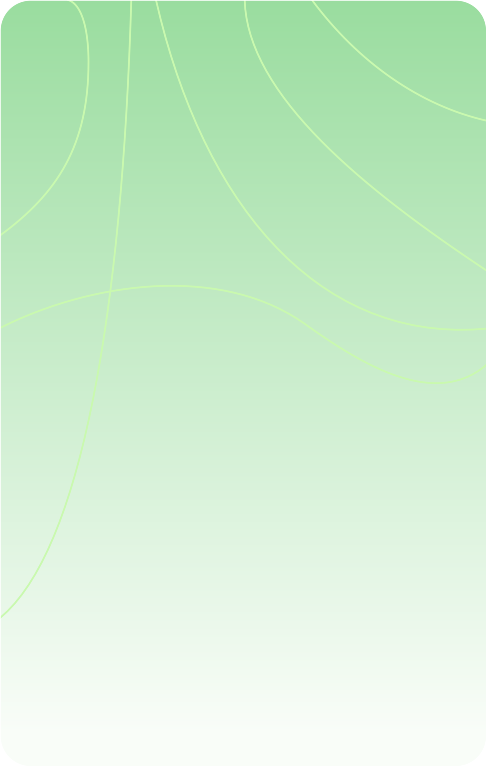
This background is drawn by a WebGL 2 fragment shader. Its source:

```glsl
#version 300 es
precision highp float;
// Rounded card with a green-to-white vertical gradient and thin lime curves.

uniform vec2 u_resolution;
out vec4 outColor;

// Layout units: the canvas spans CANVAS, with y running down from the top.
const vec2 CANVAS = vec2(486.0, 768.0);
const vec2 CARD_MIN = vec2(0.7, 0.7);
const vec2 CARD_MAX = vec2(486.0, 766.0);
const float CORNER_RADIUS = 30.0;
const float LINE_HALF_WIDTH = 0.92;
const float GRADIENT_END = 0.95;
const int CURVE_STEPS = 32;

const vec3 PAGE = vec3(1.0);
const vec3 GREEN_TOP = vec3(0.602, 0.864, 0.622);
const vec3 PALE_BOTTOM = vec3(0.975, 0.991, 0.972);
const vec3 LIME = vec3(0.79, 0.975, 0.685);

float roundedBox(vec2 p, vec2 halfSize, float radius) {
    vec2 q = abs(p) - halfSize + radius;
    return length(max(q, 0.0)) + min(max(q.x, q.y), 0.0) - radius;
}

float segment(vec2 p, vec2 a, vec2 b) {
    vec2 ab = b - a;
    float h = clamp(dot(p - a, ab) / dot(ab, ab), 0.0, 1.0);
    return length(p - a - ab * h);
}

// Distance to a cubic Bezier, approximated by short segments.
float curve(vec2 p, vec2 a, vec2 b, vec2 c, vec2 d) {
    float nearest = 1e4;
    vec2 previous = a;
    for (int i = 1; i <= CURVE_STEPS; i++) {
        float t = float(i) / float(CURVE_STEPS);
        float s = 1.0 - t;
        vec2 point = s * s * s * a + 3.0 * s * s * t * b
                   + 3.0 * s * t * t * c + t * t * t * d;
        nearest = min(nearest, segment(p, previous, point));
        previous = point;
    }
    return nearest;
}

float lineDistance(vec2 p) {
    // Arcs falling to the left edge
    float d = curve(p, vec2(68, 0), vec2(82, 4), vec2(88.5, 30), vec2(88.5, 62));
    d = min(d, curve(p, vec2(88.5, 62), vec2(88.5, 145), vec2(58, 193), vec2(0, 235.5)));
    d = min(d, curve(p, vec2(131.3, 0), vec2(122, 310), vec2(82, 550), vec2(0, 618)));
    // Arcs sweeping to the right edge
    d = min(d, curve(p, vec2(156, 0), vec2(203, 206), vec2(320, 345), vec2(488, 328.5)));
    d = min(d, curve(p, vec2(244.7, 0), vec2(247, 95), vec2(365, 190), vec2(488, 271.5)));
    d = min(d, curve(p, vec2(312, 0), vec2(358, 62), vec2(420, 106), vec2(488, 121)));
    // Wave across the middle
    d = min(d, curve(p, vec2(0, 328), vec2(90, 282.5), vec2(220, 263.5), vec2(305, 324)));
    d = min(d, curve(p, vec2(305, 324), vec2(365, 367), vec2(437, 409), vec2(488, 363.5)));
    return d;
}

void main() {
    vec2 uv = gl_FragCoord.xy / u_resolution;
    vec2 p = vec2(uv.x, 1.0 - uv.y) * CANVAS;
    float halfPixel = 0.5 * CANVAS.y / u_resolution.y;

    // Vertical gradient
    float fade = clamp((1.0 - uv.y) / GRADIENT_END, 0.0, 1.0);
    vec3 color = mix(GREEN_TOP, PALE_BOTTOM, fade);

    // Thin curves
    float stroke = lineDistance(p) - LINE_HALF_WIDTH;
    color = mix(color, LIME, 1.0 - smoothstep(-halfPixel, halfPixel, stroke));

    // Rounded card mask
    vec2 center = 0.5 * (CARD_MIN + CARD_MAX);
    float card = roundedBox(p - center, 0.5 * (CARD_MAX - CARD_MIN), CORNER_RADIUS);
    color = mix(color, PAGE, smoothstep(-halfPixel, halfPixel, card));

    outColor = vec4(color, 1.0);
}
```
